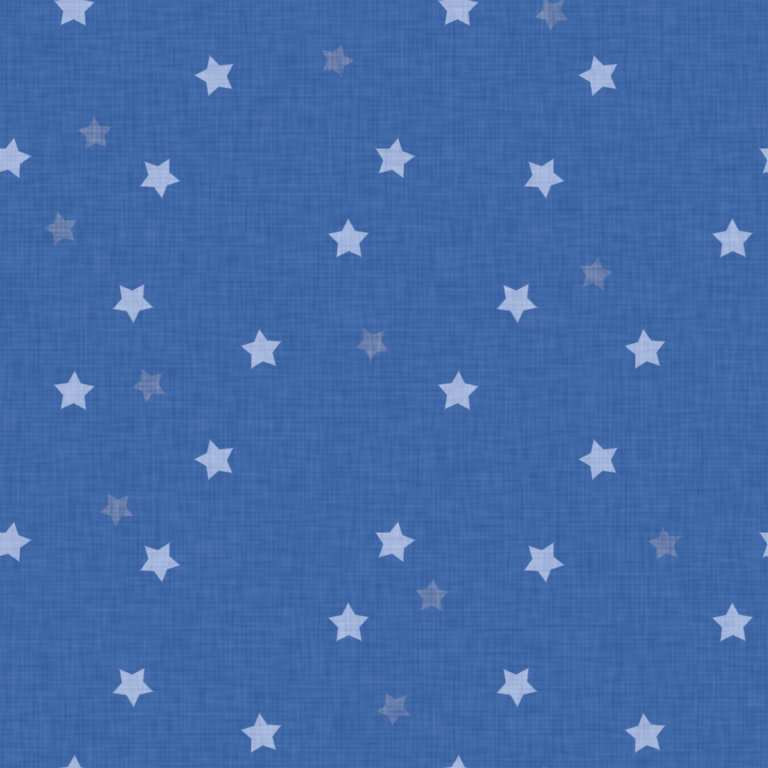
Reproduce this pattern procedurally as a WebGL 1 fragment shader.

```glsl
precision highp float;
// Blue woven cloth scattered with pale five-pointed stars and fainter grey ones.
// Pale stars sit on a jittered lattice repeated twice per side; grey stars fill
// some of the gaps of that lattice. Wrapped gradient noise makes the threads.

uniform vec2 u_resolution;

const float TAU = 6.2831853;

float hash(vec2 p) {
  return fract(sin(dot(p, vec2(127.1, 311.7))) * 43758.545);
}

vec2 jitter(float id) {
  return 2.0 * vec2(hash(vec2(id, 3.0)), hash(vec2(id, 8.0))) - 1.0;
}

// Shortest offset on a unit tile that wraps around.
vec2 wrapped(vec2 d) {
  return d - floor(d + 0.5);
}

float gradientDot(vec2 cell, vec2 corner, vec2 f, vec2 period) {
  float angle = TAU * hash(mod(cell + corner, period) + 0.5);
  return dot(vec2(cos(angle), sin(angle)), f - corner);
}

// Gradient noise with a whole number of cells per canvas side.
float noise(vec2 uv, vec2 period) {
  vec2 p = uv * period;
  vec2 cell = floor(p);
  vec2 f = p - cell;
  vec2 s = f * f * f * (f * (f * 6.0 - 15.0) + 10.0);
  float low = mix(gradientDot(cell, vec2(0.0, 0.0), f, period),
                  gradientDot(cell, vec2(1.0, 0.0), f, period), s.x);
  float high = mix(gradientDot(cell, vec2(0.0, 1.0), f, period),
                   gradientDot(cell, vec2(1.0, 1.0), f, period), s.x);
  return mix(low, high, s.y);
}

// Signed distance to the edge of a plump star with one tip at the given turn.
float starDistance(vec2 p, float radius, float turn) {
  float sector = TAU / 5.0;
  float angle = atan(p.y, p.x) - turn;
  angle = abs(mod(angle + 0.5 * sector, sector) - 0.5 * sector);
  vec2 folded = length(p) * vec2(cos(angle), sin(angle));
  vec2 tip = vec2(radius, 0.0);
  vec2 notch = 0.53 * radius * vec2(cos(0.5 * sector), sin(0.5 * sector));
  vec2 normal = normalize(vec2(notch.y, radius - notch.x));
  return dot(folded - tip, normal);
}

// Crossing threads: uneven strands both ways plus a regular weave.
float fabric(vec2 uv) {
  float strands = noise(uv, vec2(28.0, 192.0)) + noise(uv, vec2(192.0, 28.0));
  float slubs = noise(uv, vec2(9.0, 90.0)) + noise(uv, vec2(90.0, 9.0));
  vec2 weave = cos(TAU * 170.0 * uv);
  return 0.8 * strands + 0.35 * slubs + 0.16 * (weave.x + weave.y);
}

void main() {
  vec2 uv = gl_FragCoord.xy / u_resolution;
  float soft = max(0.0013, 0.8 / u_resolution.y);
  vec2 shift = vec2(0.74, 0.07);

  // Pale stars: seven per tile, two tiles per side.
  float pale = 1.0;
  for (int i = 0; i < 7; i++) {
    float id = float(i);
    vec2 center = (vec2(4.0 * id, id) + 0.45 * jitter(id)) / 7.0 + shift;
    vec2 offset = 0.5 * wrapped(2.0 * uv - center);
    pale = min(pale, starDistance(offset, 0.0275, TAU * hash(vec2(id, 5.0))));
  }

  // Grey stars: eleven of the 28 lattice gaps of the whole canvas.
  float grey = 1.0;
  for (int i = 0; i < 11; i++) {
    float id = mod(9.0 * float(i), 28.0);
    vec2 gap = vec2(4.0 * id + 7.0 * floor(id / 14.0), id) + vec2(1.786, 0.357);
    vec2 center = (gap + 0.3 * jitter(id + 20.0)) / 14.0 + 0.5 * shift;
    float turn = TAU * hash(vec2(id, 17.0));
    grey = min(grey, starDistance(wrapped(uv - center), 0.0228, turn));
  }
  float paleCover = 1.0 - smoothstep(-soft, soft, pale);
  float greyCover = 1.0 - smoothstep(-soft, soft, grey);

  // Cloth, then stars that let the weave show through.
  float cloth = fabric(uv);
  vec3 color = vec3(0.25, 0.407, 0.653) + cloth * vec3(0.045, 0.043, 0.036);
  vec3 greyColor = vec3(0.41, 0.495, 0.675) + 0.1 * cloth * vec3(1.0, 0.85, 0.5);
  vec3 paleColor = vec3(0.64, 0.71, 0.86) + cloth * vec3(0.06, 0.05, 0.03);
  color = mix(color, greyColor, greyCover);
  color = mix(color, paleColor, paleCover);
  gl_FragColor = vec4(color, 1.0);
}
```
